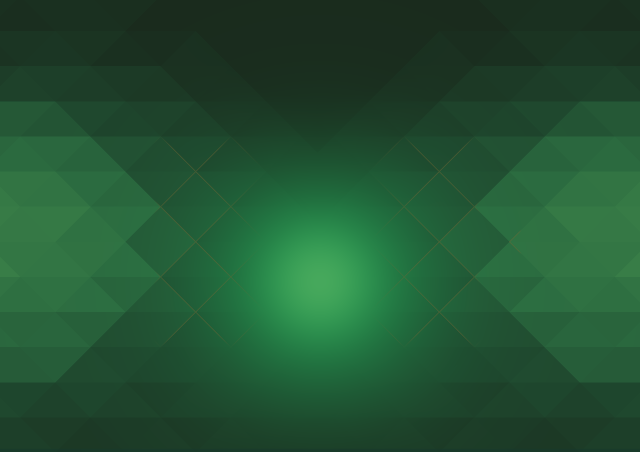
Reproduce this background procedurally as a Shadertoy shader.

```glsl
// Green triangular facets, mirrored about the middle, with a soft glow and fine gold lattice lines.

// Lengths are in canvas heights, measured from the canvas centre
const float PITCH = 0.0777;                // height of one facet row
const float AXIS_X = -0.0055;              // mirror axis
const vec2 LATTICE = vec2(0.2694, -0.035); // a lattice crossing, on the folded side
const vec2 GLOW_POS = vec2(0.0, -0.1236);
const float GLOW_RADIUS = 0.249;
const float CORE_RADIUS = 0.105;
const float LINE_HALF_WIDTH = 0.0008;
const float FACET_JITTER = 0.026;

const vec3 DEEP  = vec3(0.100, 0.170, 0.115);
const vec3 DARK  = vec3(0.120, 0.280, 0.180);
const vec3 MID   = vec3(0.170, 0.420, 0.250);
const vec3 LIGHT = vec3(0.235, 0.510, 0.285);
const vec3 GLOW  = vec3(0.130, 0.570, 0.305);
const vec3 CORE  = vec3(0.275, 0.660, 0.360);
const vec3 GOLD  = vec3(0.460, 0.400, 0.200);
const vec3 STRIP = vec3(0.090, 0.220, 0.170);

float hash(vec3 p) {
    p = fract(p * vec3(0.1031, 0.1130, 0.0973));
    p += dot(p, p.yzx + 33.33);
    return fract((p.x + p.y) * p.z);
}

// Colour for a tone between 0.17 and 0.51
vec3 ramp(float tone) {
    vec3 col = mix(DEEP, DARK, clamp((tone - 0.17) / 0.11, 0.0, 1.0));
    col = mix(col, MID, clamp((tone - 0.28) / 0.14, 0.0, 1.0));
    return mix(col, LIGHT, clamp((tone - 0.42) / 0.09, 0.0, 1.0));
}

// Broad shading: dark top and foot, lighter flanks
float shade(vec2 p) {
    float base = mix(0.245, 0.175, smoothstep(-0.11, 0.43, p.y));
    base -= 0.03 * (1.0 - smoothstep(-0.5, -0.3, p.y));
    float flank = smoothstep(-0.1, 0.8, p.x) * exp(-pow(p.y / 0.30, 2.0));
    return base + 0.20 * flank;
}

// Shading held constant within each triangle
float facetTone(vec2 p) {
    vec2 q = (p - LATTICE) / PITCH;
    vec2 cell = floor(0.5 * vec2(q.x + q.y, q.x - q.y));
    float row = floor(q.y);
    vec2 centre = vec2(cell.x + cell.y + 1.0, row + 0.5);
    float tone = shade(centre * PITCH + LATTICE);
    tone += FACET_JITTER * (hash(vec3(cell, row) + 40.0) - 0.5);

    // Bright wedge pointing inwards
    bool wedge = centre.x > 1.5 && abs(centre.y) < 4.0
              && centre.x > abs(centre.y);
    return tone + (wedge ? 0.055 : 0.0);
}

float surfaceTone(vec2 p) {
    float tone = mix(shade(p), facetTone(p), mix(0.2, 1.0, smoothstep(0.08, 0.32, p.x)));
    // Nested dark chevrons hanging from the top
    vec2 q = (p - LATTICE) / PITCH;
    float drop = q.x - q.y;
    return tone - 0.010 * step(drop, -4.0) - 0.012 * step(drop, -6.0);
}

// Gold lines on the lattice diagonals, only near the inner columns
float goldLines(vec2 p, float side, float pixel) {
    vec2 q = (p - LATTICE) / PITCH;
    vec2 diag = 0.5 * vec2(q.x + q.y, q.x - q.y);
    vec2 gap = abs(fract(diag + 0.5) - 0.5) * PITCH * sqrt(2.0);
    float line = clamp((LINE_HALF_WIDTH - min(gap.x, gap.y)) / pixel + 0.5, 0.0, 1.0);

    float columns = smoothstep(-2.1, -0.5, q.x) * (1.0 - smoothstep(0.9, 1.25, q.x));
    float rows = 1.0 - smoothstep(2.6, 3.1, abs(q.y));
    float tick = step(0.0, side) * step(1.98, q.x)
               * (1.0 - smoothstep(0.3, 0.45, length(q - vec2(2.1, 0.0))));
    return line * max(columns * rows, tick);
}

void mainImage(out vec4 fragColor, in vec2 fragCoord) {
    float pixel = 1.0 / iResolution.y;
    vec2 p = (fragCoord - 0.5 * iResolution.xy) * pixel;
    float side = p.x - AXIS_X;

    // Facets, supersampled to smooth their edges
    float tone = 0.0;
    for (int i = 0; i < 4; i++) {
        vec2 offset = (vec2(i % 2, i / 2) - 0.5) * 0.5 * pixel;
        tone += 0.25 * surfaceTone(vec2(abs(side + offset.x), p.y + offset.y));
    }
    vec3 col = ramp(tone);

    // Glow and its hot core
    float r = length(p - GLOW_POS);
    col = mix(col, GLOW, exp(-pow(r / GLOW_RADIUS, 2.0)));
    col = mix(col, CORE, exp(-pow(r / CORE_RADIUS, 2.0)));

    // Lines and foot strip
    col = mix(col, GOLD, 0.5 * goldLines(vec2(abs(side), p.y), side, pixel));
    float strip = 1.0 - smoothstep(-0.5 * pixel, 0.5 * pixel, p.y + 0.4926);
    col = mix(col, STRIP, 0.6 * strip);

    fragColor = vec4(col, 1.0);
}
```
